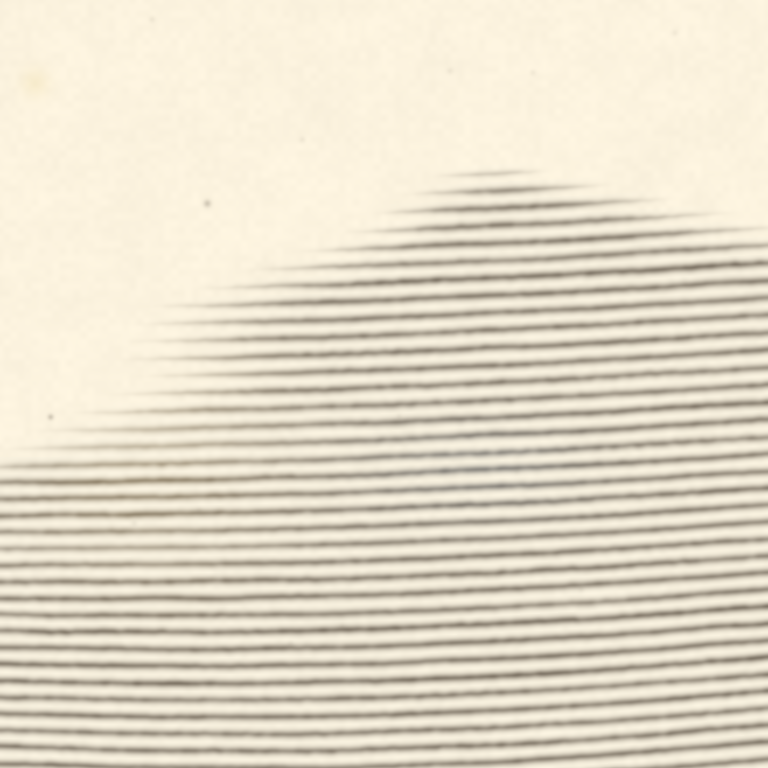
This pattern is drawn by a WebGL 2 fragment shader. Its source:

```glsl
#version 300 es
precision highp float;
// Engraved ruled lines swelling into a soft mound on warm, lightly grained paper.

uniform vec2 u_resolution;
out vec4 fragColor;

const float PI = 3.14159265;
const float TOP_LINE = -16.0;
const vec3 PAPER = vec3(0.987, 0.952, 0.872);
const vec3 PAPER_BETWEEN = vec3(0.980, 0.952, 0.880);
const vec3 INK = vec3(0.455, 0.415, 0.360);

float hash(vec2 p) {
  return fract(sin(dot(p, vec2(127.1, 311.7))) * 43758.5453);
}

float noise(vec2 p) {
  vec2 cell = floor(p);
  vec2 f = fract(p);
  f = f * f * (3.0 - 2.0 * f);
  float low = mix(hash(cell), hash(cell + vec2(1.0, 0.0)), f.x);
  float high = mix(hash(cell + vec2(0.0, 1.0)), hash(cell + 1.0), f.x);
  return mix(low, high, f.y);
}

float spot(vec2 p, vec2 center, float radius) {
  vec2 d = (p - center) / radius;
  return exp(-dot(d, d));
}

// Continuous line number: zero on the middle line, growing downwards.
float lineCoordinate(vec2 p) {
  float middle = 0.6068 - 0.0117 * p.x - 0.0221 * p.x * p.x;
  middle -= 0.0012 * smoothstep(0.4, 0.65, p.x) + 0.0025 * smoothstep(0.65, 1.0, p.x);
  float below = 0.0215 + 0.00055 * p.x + 0.0006 * sin(PI * p.x);
  float offset = p.y - middle;
  return offset / (offset < 0.0 ? 0.0227 : below);
}

// Where each line begins on the left slope of the mound.
float leftEnd(float index) {
  float edge = 0.565 - 0.039 * clamp(index + 16.0, 0.0, 4.0);
  edge -= 0.070 * clamp(index + 12.0, 0.0, 3.0);
  edge -= 0.008 * clamp(index + 9.0, 0.0, 5.0);
  edge -= 0.055 * max(index + 4.0, 0.0);
  return edge + 0.035 * (hash(vec2(index, 4.0)) - 0.5);
}

// Tapers both ends of a line to nothing, more slowly on the shoulders.
float coverage(float x, float index) {
  float row = index - TOP_LINE;
  float left = leftEnd(index);
  float right = 0.725 + 0.083 * row;
  float shoulder = smoothstep(-14.0, -10.0, index) * (1.0 - smoothstep(-4.0, 0.0, index));
  float fade = smoothstep(left - 0.02, left + 0.14 + 0.10 * shoulder, x);
  fade *= 1.0 - smoothstep(right - 0.14 - 0.03 * clamp(row, 0.0, 4.0), right, x);
  return fade * step(TOP_LINE - 0.5, index);
}

// Pale bands near the left side.
float inkStrength(float x, float index) {
  float band = exp(-pow(index + 1.5, 2.0) / 2.5);
  band += 0.6 * exp(-pow(index - 5.0, 2.0) / 1.5);
  float pale = 0.5 * band * (1.0 - smoothstep(0.1, 0.65, x));
  float weight = 0.73 + 0.12 * (hash(vec2(index, 9.0)) - 0.5);
  float grain = noise(vec2(x * 95.0, index * 7.3)) - 0.5;
  float drift = noise(vec2(x * 9.0, index * 3.7)) - 0.5;
  return (weight + 0.18 * grain + 0.12 * drift) * (1.0 - pale);
}

float engravedInk(vec2 p, float coordinate) {
  float index = floor(coordinate + 0.5);
  float wobble = 0.08 * (noise(vec2(p.x * 14.0, index * 5.1)) - 0.5);
  wobble += 0.04 * (noise(vec2(p.x * 90.0, index * 2.3)) - 0.5);
  float cover = coverage(p.x, index);
  float halfWidth = mix(0.16, 0.23, cover);
  float d = abs(coordinate - index + wobble) / halfWidth;
  return exp(-pow(d, 1.7)) * cover * inkStrength(p.x, index);
}

vec3 paperColor(vec2 p, float shade) {
  vec3 color = mix(PAPER, PAPER_BETWEEN, shade);
  color += 0.018 * (noise(p * 110.0) - 0.5) + 0.012 * (noise(p * 23.0) - 0.5);
  color -= vec3(0.02, 0.03, 0.07) * spot(p, vec2(0.046, 0.108), 0.018);
  return color;
}

// Scattered flecks, at most one in each grid cell.
float flecks(vec2 p) {
  vec2 grid = p * 14.0;
  vec2 cell = floor(grid);
  vec2 center = 0.2 + 0.6 * vec2(hash(cell + 2.0), hash(cell + 5.0));
  float chosen = step(0.91, hash(cell + 11.0));
  return 0.08 * chosen * spot(fract(grid), center, 0.06);
}

void main() {
  vec2 p = gl_FragCoord.xy / u_resolution;
  p.y = 1.0 - p.y;
  float coordinate = lineCoordinate(p);
  float ruled = coverage(p.x, floor(coordinate + 0.5));
  vec3 color = paperColor(p, ruled);

  // Ink shifts a little cool in the middle and warm at the left.
  float cool = spot(p * vec2(0.4, 1.0), vec2(0.25, 0.61), 0.06);
  float warm = spot(p, vec2(0.18, 0.58), 0.16);
  vec3 ink = INK + vec3(-0.03, 0.0, 0.04) * cool + vec3(0.05, 0.03, -0.02) * warm;
  color = mix(color, ink, engravedInk(p, coordinate));

  float fleck = flecks(p) + 0.30 * spot(p, vec2(0.270, 0.265), 0.005);
  fleck += 0.30 * spot(p, vec2(0.066, 0.543), 0.004);
  fragColor = vec4(mix(color, INK, min(fleck, 1.0)), 1.0);
}
```
